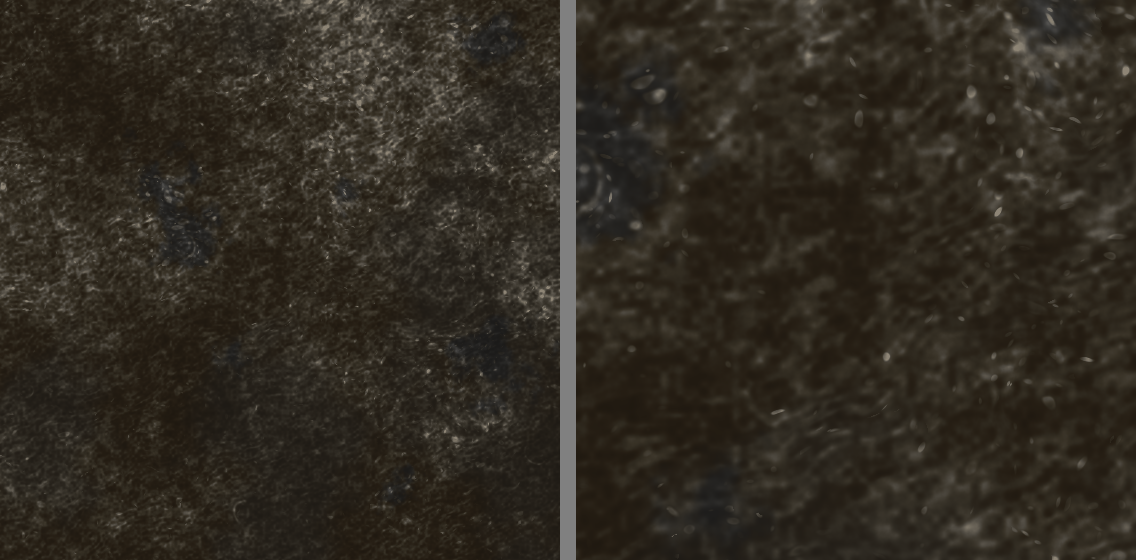
Left, the full canvas; right, a detail of the centre.
Write a WebGL 2 fragment shader that draws this texture.

```glsl
#version 300 es
precision highp float;

uniform vec2 u_resolution;
out vec4 outColor;

// Tone and tint
const float FLOOR_TONE = 0.108;
const float TONE_RANGE = 0.069;
const float TONE_CONTRAST = 0.55;
const float TONE_BIAS = -0.2;
const float TONE_LIMIT = 3.4;
const vec3 BROWN_TINT = vec3(1.0, 0.79, 0.52);
const vec3 EARTH_TINT = vec3(1.0, 0.88, 0.66);
const vec3 ASH_TINT = vec3(1.0, 0.94, 0.83);
const vec3 STAIN_COLOR = vec3(0.125, 0.127, 0.130);

// Layout
const vec2 LIGHT_SLOPE = vec2(0.4, 1.0);
const float GRAIN_ANGLE = 0.42;
const vec2 GRAIN_SCALE = vec2(85.0, 210.0);
const float GRAIN_STRENGTH = 0.58;
const float CRUMB_STRENGTH = 0.35;
const float CRUST_SCALE = 7.0;
const float CRUST_STRENGTH = 1.6;
const int STAIN_COUNT = 7;
const int SPECK_LAYERS = 3;
const float SPECK_SCALE = 27.0;
const float SPECK_STRENGTH = 2.7;
const float CRESCENT_SCALE = 8.0;

vec2 hash2(vec2 cell) {
    uvec2 v = uvec2(ivec2(cell) + 4096);
    for (int i = 0; i < 2; i++) {
        v = v * 1664525u + 1013904223u;
        v.x += v.y * 1664525u;
        v.y += v.x * 1664525u;
        v ^= v >> 16u;
    }
    return vec2(v >> 8u) / 16777216.0;
}

mat2 rotation(float a) {
    return mat2(cos(a), sin(a), -sin(a), cos(a));
}

float noise(vec2 p) {
    vec2 i = floor(p), f = fract(p);
    f = f * f * (3.0 - 2.0 * f);
    float low = mix(hash2(i).x, hash2(i + vec2(1, 0)).x, f.x);
    float high = mix(hash2(i + vec2(0, 1)).x, hash2(i + 1.0).x, f.x);
    return mix(low, high, f.y);
}

float fbm(vec2 p) {
    float sum = 0.0, weight = 0.516;
    for (int i = 0; i < 5; i++) {
        sum += weight * noise(p);
        p = rotation(0.6) * p * 2.03 + 17.3;
        weight *= 0.5;
    }
    return sum;
}

// Ragged dark spots at random places
float stains(vec2 p, float ragged) {
    float cover = 0.0;
    for (int i = 0; i < STAIN_COUNT; i++) {
        vec2 center = hash2(vec2(i, 71));
        float radius = mix(0.025, 0.065, hash2(vec2(i, 93)).x);
        float d = length(p - center) / radius + (ragged - 0.5) * 4.5;
        cover = max(cover, 1.0 - smoothstep(0.2, 1.5, d));
    }
    return cover;
}

// Small elongated flakes, denser where density is high
float specks(vec2 p, float scale, float seed, float density, float pixel) {
    vec2 q = p * scale, home = floor(q);
    float sum = 0.0;
    for (int k = 0; k < 9; k++) {
        vec2 cell = home + vec2(k % 3, k / 3) - 1.0;
        vec2 place = hash2(cell + seed), kind = hash2(cell + seed + 311.0);
        vec2 shape = hash2(cell + seed + 577.0);
        vec2 d = rotation(-GRAIN_ANGLE + (shape.x - 0.5) * 2.4) * (q - cell - place);
        d.y *= mix(1.1, 2.6, shape.y);
        float radius = mix(0.11, 0.31, kind.y * kind.y);
        float soft = max(0.07, pixel * scale);
        float body = 1.0 - smoothstep(radius - soft, radius + soft, length(d));
        sum = max(sum, body * step(kind.x, density) * mix(0.25, 1.0, place.x));
    }
    return sum;
}

// Sparse pale curved flecks
float crescents(vec2 p, float pixel) {
    vec2 cell = floor(p * CRESCENT_SCALE);
    vec2 kind = hash2(cell + 801.0), turn = hash2(cell + 933.0);
    vec2 d = fract(p * CRESCENT_SCALE) - mix(vec2(0.3), vec2(0.7), turn);
    d = rotation(kind.y * 6.28) * d;
    float soft = max(0.035, 1.5 * pixel * CRESCENT_SCALE);
    float ring = abs(length(d) - mix(0.08, 0.2, turn.x));
    float arc = 1.0 - smoothstep(0.0, soft, ring);
    return arc * smoothstep(-0.02, 0.1, d.x) * step(kind.x, 0.22);
}

void main() {
    vec2 p = gl_FragCoord.xy / u_resolution.y;
    float pixel = 1.0 / u_resolution.y;
    vec2 warp = vec2(fbm(p * 9.0 + 40.0), fbm(p * 9.0 + 80.0)) - 0.5;
    vec2 bent = p + warp * 0.05;

    // Broad clouds, mottling, crumbs and brushed grain
    float broad = (fbm(bent * 3.6 + 5.0) - 0.5) / 0.12;
    float mottle = (fbm(bent * 15.0 + 23.0) - 0.5) / 0.12;
    float crumbs = (fbm(p * 62.0 + 31.0) - 0.5) / 0.12;
    vec2 brushed = rotation(-GRAIN_ANGLE) * bent * GRAIN_SCALE.x;
    brushed.y *= GRAIN_SCALE.y / GRAIN_SCALE.x;
    float grain = (noise(brushed) + noise(p * 210.0) - 1.0) / 0.28;
    float tone = TONE_BIAS + 0.5 * broad + 0.36 * mottle;
    tone += CRUMB_STRENGTH * crumbs + GRAIN_STRENGTH * grain;
    tone += dot(p - 0.5, LIGHT_SLOPE);

    // Pale crust with thin wisps
    float crust = smoothstep(0.5, 0.7, fbm(bent * CRUST_SCALE + 61.0));
    float ridge = 1.0 - abs(2.0 * fbm(bent * 38.0 + 13.0) - 1.0) * 3.0;
    tone += CRUST_STRENGTH * crust * max(ridge, 0.0) * noise(p * 55.0);

    // Scattered flakes gather on crust and stains
    float stain = stains(p, fbm(p * 26.0 + 7.0));
    float density = 0.09 + 0.42 * crust + 0.35 * stain;
    float flakes = 0.0;
    for (int i = 0; i < SPECK_LAYERS; i++) {
        float scale = SPECK_SCALE * pow(1.75, float(i));
        flakes = max(flakes, specks(bent, scale, 131.0 * float(i), density, pixel));
    }
    flakes *= mix(0.35, 1.0, noise(p * 130.0));
    flakes = max(flakes, crescents(bent, pixel) * noise(p * 45.0));
    tone += SPECK_STRENGTH * flakes;

    // Dark tones stay warm, light tones turn ashen
    float value = FLOOR_TONE + TONE_RANGE * exp(TONE_CONTRAST * min(tone, TONE_LIMIT));
    vec3 tint = mix(BROWN_TINT, EARTH_TINT, smoothstep(0.14, 0.19, value));
    tint = mix(tint, ASH_TINT, smoothstep(0.19, 0.32, value));
    float cool = smoothstep(0.5, 0.7, fbm(bent * 4.0 + 97.0));
    vec3 color = value * mix(tint, ASH_TINT, 0.55 * cool);
    vec3 stained = STAIN_COLOR * (0.35 + 3.6 * value);
    color = mix(color, stained, 0.75 * stain * (1.0 - flakes));
    outColor = vec4(color, 1.0);
}
```
